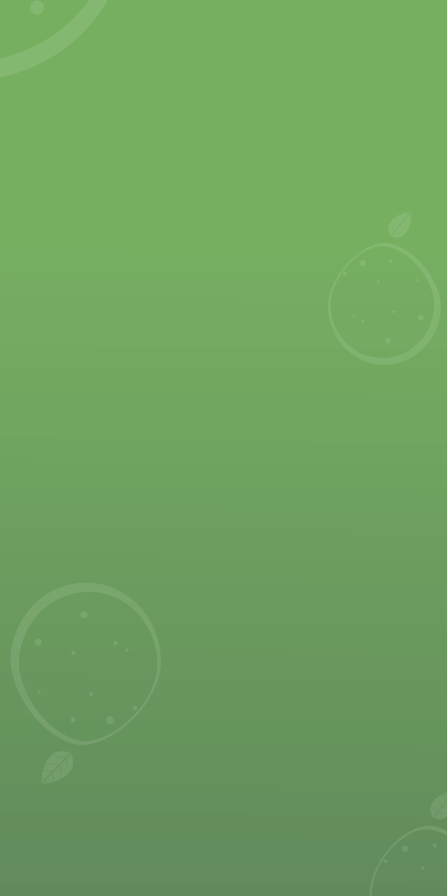
A Shadertoy shader for this background:

```glsl
// Green vertical gradient with four pale citrus fruits drawn as faint line art.
// Each fruit is a squashed-norm ring of uneven width, a spiral of pores and a
// veined leaf, in its own rotated frame; a hairline margin closes the right side.

const vec3 LEAF_GREEN = vec3(0.467, 0.686, 0.382);
const vec3 DEEP_GREEN = vec3(0.380, 0.543, 0.360);
const vec3 PALE_INK = vec3(0.95, 1.0, 0.92);
const vec3 MARGIN_WHITE = vec3(1.0);
const float INK_OPACITY = 0.105;
const float MARGIN_WIDTH = 0.0021;

mat2 rotation(float angle) {
    float c = cos(angle), s = sin(angle);
    return mat2(c, s, -s, c);
}

vec2 polar(float angle, float radius) {
    return radius * vec2(cos(angle), sin(angle));
}

// Coverage of the region where the distance is negative
float fill(float dist, float pixel) {
    return 1.0 - smoothstep(-0.7 * pixel, 0.7 * pixel, dist);
}

// Round below, gently pointed above; equals 1 on the outline
float fruitNorm(vec2 p) {
    float power = p.y > 0.0 ? 1.7 : 2.0;
    float halfHeight = p.y > 0.0 ? 1.11 : 1.05;
    vec2 q = pow(abs(p / vec2(1.0, halfHeight)) + 1e-5, vec2(power));
    return pow(q.x + q.y, 1.0 / power);
}

// Peel: the inner outline is shifted so the lower right is thickest
float peel(vec2 p, float thick, float thin, float pixel) {
    vec2 shift = 0.5 * (thick - thin) * vec2(-0.707, 0.707);
    float innerSize = 1.0 - 0.5 * (thick + thin);
    float outer = fill(fruitNorm(p) - 1.0, pixel);
    float inner = fill(fruitNorm(p - shift) - innerSize, pixel);
    return outer * (1.0 - inner);
}

// Pores: seven along an opening spiral, three nearer the core
float pores(vec2 p, float pixel) {
    float ink = 0.0;
    for (int i = 0; i < 7; i++) {
        float k = float(i);
        float angle = radians(141.0 - 19.2 * k - 5.17 * k * k);
        float size = 0.036 + 0.017 * cos(1.795 * (k - 1.0));
        ink = max(ink, fill(length(p - polar(angle, 0.9 - 0.055 * k)) - size, pixel));
    }
    for (int i = 0; i < 3; i++) {
        float k = float(i);
        vec2 center = polar(radians(104.0 + 112.0 * k), 0.44 + 0.18 * k - 0.15 * k * k);
        ink = max(ink, fill(length(p - center) - 0.027, pixel));
    }
    return ink;
}

// Leaf along the x axis, fuller at its base, with a midrib and side veins
float leaf(vec2 p, float halfLength, float halfWidth, float pixel) {
    float arcRadius = (halfLength * halfLength + halfWidth * halfWidth) / (2.0 * halfWidth);
    float across = abs(p.y) * (1.0 + 1.2 * p.x);
    float body = length(vec2(p.x, across + arcRadius - halfWidth)) - arcRadius;
    float midrib = fill(abs(p.y) - 0.010, pixel);
    float slant = (p.x - 0.8 * abs(p.y)) / 0.13;
    float sideVein = fill(abs(fract(slant) - 0.5) * 0.1 - 0.005, pixel);
    sideVein *= fill(abs(p.y) - 0.65 * halfWidth, pixel);
    return fill(body, pixel) * (1.0 - 0.75 * max(midrib, sideVein));
}

float fruit(vec2 uv, vec2 center, float size, float angle, float thick, float unitPixel) {
    vec2 p = rotation(-angle) * (uv - center) / size;
    float pixel = unitPixel / size;
    float ink = peel(p, thick, 0.03, pixel);
    ink = max(ink, pores(p, pixel));
    vec2 leafPoint = rotation(radians(-50.0)) * (p - vec2(0.29, 1.44));
    return max(ink, leaf(leafPoint, 0.28, 0.16, pixel));
}

// Flat top, then a fall into deeper green in faint, slightly tilted bands
vec3 backdrop(vec2 position, float fallStart, float bandCount) {
    float level = clamp((position.y + 0.006 * (position.x - 0.5)) / fallStart, 0.0, 1.0);
    float banded = floor(level * bandCount + 0.5) / bandCount;
    return mix(DEEP_GREEN, LEAF_GREEN, banded);
}

void mainImage(out vec4 fragColor, in vec2 fragCoord) {
    float pixel = 1.0 / iResolution.x;
    vec2 uv = fragCoord * pixel;
    vec3 color = backdrop(fragCoord / iResolution.xy, 0.73, 28.0);

    // Fruits: left, right, upper left corner, lower right corner
    float ink = fruit(uv, vec2(0.191, 0.523), 0.168, radians(176.0), 0.13, pixel);
    ink = max(ink, fruit(uv, vec2(0.858, 1.318), 0.126, 0.0, 0.13, pixel));
    ink = max(ink, fruit(uv, vec2(-0.051, 2.171), 0.339, radians(-36.0), 0.12, pixel));
    ink = max(ink, fruit(uv, vec2(0.961, 0.005), 0.137, radians(3.0), 0.13, pixel));
    color = mix(color, PALE_INK, INK_OPACITY * ink);

    // Hairline margin on the right, weighted by its share of the pixel
    float margin = clamp((uv.x - 1.0 + MARGIN_WIDTH) / pixel + 0.5, 0.0, 1.0);
    fragColor = vec4(mix(color, MARGIN_WHITE, margin), 1.0);
}
```
